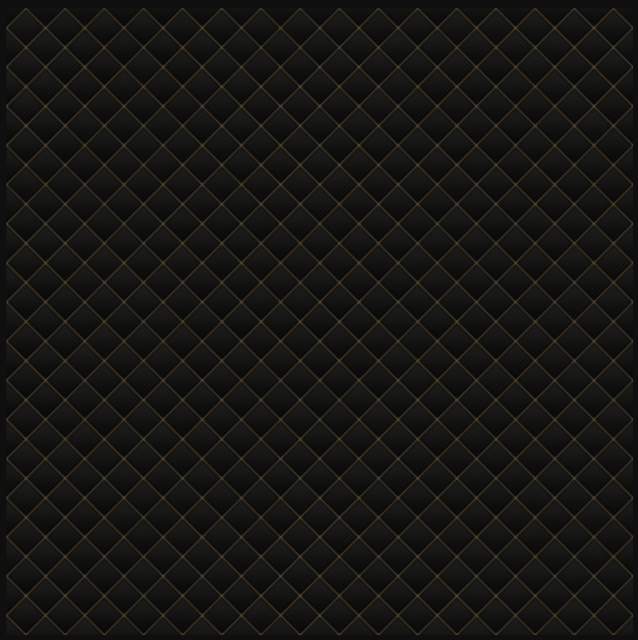
Write a WebGL 1 fragment shader that draws this pattern.

```glsl
precision highp float;
// Dark quilted diamonds, sixteen across and down, with fine bronze seams and a plain border.

uniform vec2 u_resolution;

float hash(vec2 p) {
  return fract(sin(dot(p, vec2(127.1, 311.7))) * 43758.5453);
}

// Padded fill: lit from above, with a faint diagonal weave.
vec3 padding(vec2 local, vec2 cell, float seamDistance) {
  float height = 0.5 * (local.x - local.y);
  float light = mix(0.047, 0.104, smoothstep(-0.38, 0.36, height));
  light *= mix(0.82, 1.0, smoothstep(0.02, 0.12, seamDistance));
  light += 0.005 * sin(local.x * 56.5) + 0.002 * sin(local.y * 56.5);
  light += 0.006 * (hash(cell) - 0.5);
  return light * vec3(1.0, 1.0, 0.96);
}

void main() {
  // One unit is the width of a diamond.
  float unitsPerHeight = 16.34;
  float pixel = unitsPerHeight / u_resolution.y;
  vec2 p = (gl_FragCoord.xy - 0.5 * u_resolution) * pixel - vec2(0.02, -0.043);

  // Diagonal cell coordinates.
  vec2 diagonal = vec2(p.x + p.y, p.x - p.y) + 0.5;
  vec2 cell = floor(diagonal);
  vec2 local = fract(diagonal) - 0.5;
  vec2 edge = (0.5 - abs(local)) * 0.7071;
  float seamDistance = min(edge.x, edge.y);

  vec3 color = padding(local, cell, seamDistance);

  // Seams, with a brighter glint where they cross.
  float seam = 1.0 - smoothstep(0.024 - 0.5 * pixel, 0.024 + 0.6 * pixel, seamDistance);
  float glint = exp(-dot(edge, edge) / 0.0022);
  vec3 bronze = vec3(0.19, 0.163, 0.12) + vec3(0.12, 0.10, 0.05) * glint;
  bronze *= 0.94 + 0.12 * hash(cell + 17.0);
  color = mix(color, bronze, seam);

  // Plain border around the quilt.
  float outside = max(abs(p.x), abs(p.y)) - 8.0;
  color = mix(color, vec3(0.06, 0.06, 0.058), smoothstep(-0.5 * pixel, 0.5 * pixel, outside));

  gl_FragColor = vec4(color, 1.0);
}
```
